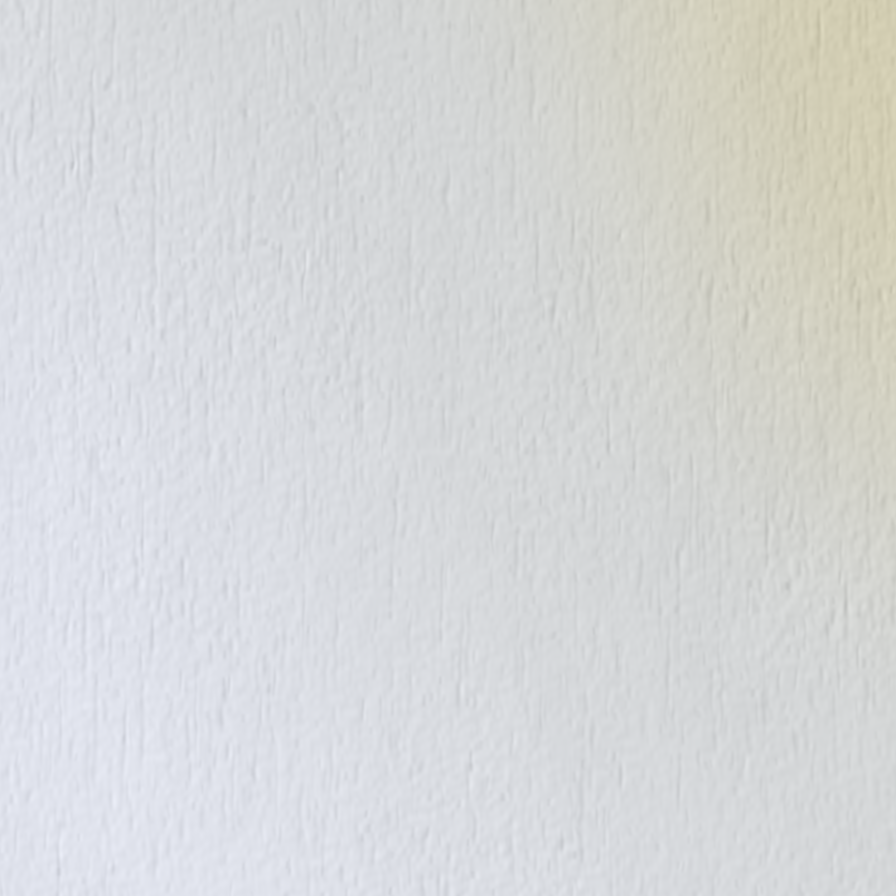
A WebGL 1 fragment shader for this texture:

```glsl
precision highp float;
uniform vec2 u_resolution;

#define COOL_WHITE vec3(0.872, 0.884, 0.922)
#define NEUTRAL_GREY vec3(0.822, 0.831, 0.832)
#define WARM_CREAM vec3(0.822, 0.802, 0.695)
#define LONG_CELLS vec2(40.0, 10.0)
#define SHORT_CELLS vec2(84.0, 34.0)
#define GRAIN_CELLS vec2(185.0, 120.0)
#define LONG_DEPTH 0.036
#define SHORT_DEPTH 0.044
#define GRAIN_DEPTH 0.050
#define GROOVE_WIDTH 0.0025
#define MOTTLE_DEPTH 0.016

vec2 hash2(vec2 cell) {
  vec3 q = fract(cell.xyx * vec3(0.1031, 0.1030, 0.0973));
  q += dot(q, q.yzx + 33.33);
  return fract((q.xx + q.yz) * q.zy);
}

float valueNoise(vec2 p) {
  vec2 cell = floor(p);
  vec2 f = fract(p);
  f = f * f * (3.0 - 2.0 * f);
  float low = mix(hash2(cell).x, hash2(cell + vec2(1.0, 0.0)).x, f.x);
  float high = mix(hash2(cell + vec2(0.0, 1.0)).x, hash2(cell + 1.0).x, f.x);
  return mix(low, high, f.y);
}

// Scattered upright scratches: a dark trough with a faintly lit right edge
float grooves(vec2 uv, vec2 cells, float seed) {
  vec2 p = uv * cells;
  vec2 home = floor(p);
  float shade = 0.0;
  for (int j = -1; j <= 1; j++) {
    for (int i = -1; i <= 1; i++) {
      vec2 cell = home + vec2(float(i), float(j));
      vec2 place = hash2(cell + seed);
      vec2 form = hash2(cell + seed + 57.0);
      vec2 offset = (p - cell - place) / cells;
      float halfLength = mix(0.22, 0.85, form.x * form.x) / cells.y;
      float lean = (form.y - 0.65) * 0.10;
      float wobble = 0.0004 * sin(uv.y * 150.0 + place.x * 40.0);
      float width = GROOVE_WIDTH * mix(0.7, 1.25, place.y);
      float across = (offset.x - lean * offset.y - wobble) / width;
      float taper = 1.0 - smoothstep(0.3, 1.0, abs(offset.y) / halfLength);
      float trough = exp(-across * across);
      float ridge = exp(-(across - 1.8) * (across - 1.8));
      shade += (0.5 * ridge - trough) * taper * form.y;
    }
  }
  return shade;
}

// Fine plaster bumps
float plaster(vec2 uv) {
  return 0.6 * valueNoise(uv * GRAIN_CELLS)
       + 0.4 * valueNoise(uv * GRAIN_CELLS * 0.53 + 19.0);
}

// Diagonal light falling off from cool white to cream
vec3 wallLight(vec2 uv) {
  float bend = 0.03 * sin(uv.x * 5.0 - uv.y * 4.0);
  float t = dot(uv, vec2(0.59, 0.41)) + bend;
  vec3 color = mix(COOL_WHITE, NEUTRAL_GREY, smoothstep(0.08, 0.70, t));
  return mix(color, WARM_CREAM, smoothstep(0.60, 1.02, t));
}

void main() {
  vec2 uv = gl_FragCoord.xy / u_resolution;
  float ripple = valueNoise(uv * vec2(60.0, 50.0)) - 0.5;
  vec2 p = uv + vec2(ripple * 0.0022, 0.0);

  // Patches of stronger and weaker relief
  float patches = mix(0.6, 1.15, valueNoise(uv * vec2(8.0, 6.0) + 3.0));
  float relief = LONG_DEPTH * grooves(p, LONG_CELLS, 11.0)
               + SHORT_DEPTH * patches * grooves(p, SHORT_CELLS, 83.0);

  // Emboss the bumps with light from the upper left
  vec2 lightStep = vec2(-0.0022, 0.0018);
  float slope = plaster(p - lightStep) - plaster(p + lightStep);
  relief += GRAIN_DEPTH * patches * slope;

  float mottling = valueNoise(uv * vec2(14.0, 6.0) + 41.0)
                 + valueNoise(uv * vec2(36.0, 14.0) + 71.0) - 1.0;
  relief += 0.5 * MOTTLE_DEPTH * mottling + 0.005;
  gl_FragColor = vec4(wallLight(uv) + relief, 1.0);
}
```
